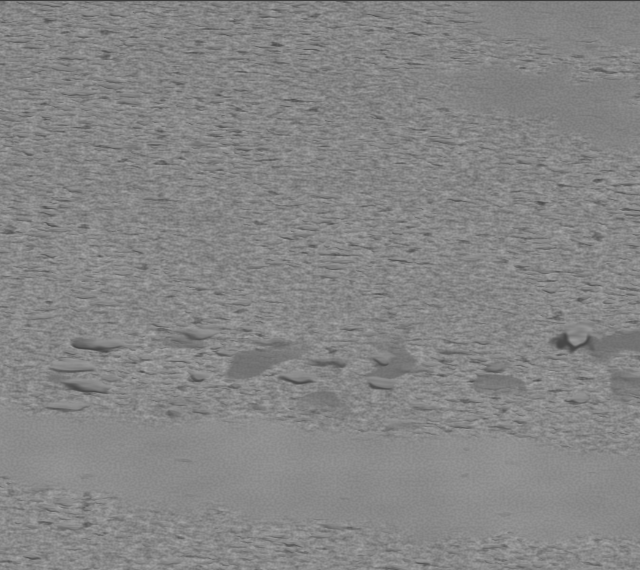
Give the GLSL for this texture, as a WebGL 2 fragment shader.

```glsl
#version 300 es
precision highp float;

// Grey rocky hillside: flat broken slabs with dark undersides, crossed by bands of fine sand.
// Stretched gradient noise makes the rubble, looped cell grids scatter the slabs,
// and soft masks lay the sand, the dark hollows and the rocky ledge.

uniform vec2 u_resolution;
out vec4 fragColor;

vec2 hash2(vec2 cell) {
  uvec2 k = uvec2(ivec2(floor(cell)) + 4096);
  uint n = k.x * 1597334677u ^ k.y * 3812015801u;
  n = (n ^ (n >> 15u)) * 2246822519u;
  n = (n ^ (n >> 13u)) * 3266489917u;
  n ^= n >> 16u;
  return vec2(n & 65535u, n >> 16u) / 65535.0;
}

float cornerSlope(vec2 cell, vec2 offset) {
  float angle = 6.2832 * hash2(cell).x;
  return dot(vec2(cos(angle), sin(angle)), offset);
}

float noise(vec2 p) {
  vec2 i = floor(p), f = p - i;
  vec2 w = f * f * f * (f * (f * 6.0 - 15.0) + 10.0);
  vec2 e = vec2(1, 0);
  return mix(mix(cornerSlope(i, f), cornerSlope(i + e, f - e), w.x),
             mix(cornerSlope(i + e.yx, f - e.yx), cornerSlope(i + 1.0, f - 1.0), w.x), w.y);
}

// Adds lit slabs with a shadow below each; far rows are drawn first.
float addSlabs(float tone, vec2 p, vec2 size, float density, float depth) {
  vec2 q = p / size;
  vec2 ragged = 0.22 * vec2(noise(q * 2.3), noise(q * 2.7 + 31.0));
  float soft = max(0.3, 4.0 / (size.y * u_resolution.y));
  for (int j = 1; j >= -1; j--)
    for (int i = -1; i <= 1; i++) {
      vec2 cell = floor(q) + vec2(i, j);
      vec2 place = hash2(cell), kind = hash2(cell + 517.0);
      float present = smoothstep(0.0, 0.1, density - kind.x);
      vec2 radius = vec2(0.22 + 0.35 * kind.y, 0.16 + 0.16 * place.y);
      vec2 d = q - cell - 0.15 - 0.7 * place + ragged;
      d.y += d.x * (place.x - 0.5) * 0.5;
      float body = 1.0 - smoothstep(1.0 - soft, 1.0 + soft, length(d / radius));
      vec2 under = (d + vec2(0.06, 0.2)) / (radius * vec2(0.9, 0.85));
      float shadow = 1.0 - smoothstep(1.0 - soft, 1.0 + soft, length(under));
      tone = mix(tone, 0.53 - depth, shadow * present * (0.5 + 0.5 * place.x));
      float face = 0.55 + 0.035 * d.y / radius.y + 0.07 * noise(q * vec2(2.0, 7.0));
      tone = mix(tone, face, body * present * 0.85);
    }
  return tone;
}

float ellipseMask(vec2 d, vec2 radius) {
  return 1.0 - smoothstep(0.6, 1.2, length(d / radius));
}

void main() {
  vec2 p = gl_FragCoord.xy / u_resolution.y;
  float wide = noise(p * vec2(4.0, 7.0)), rough = noise(p * vec2(14.0, 30.0) + 9.0);

  // Bedding dips slightly to the right, and rubble grows toward the viewer.
  vec2 bed = vec2(p.x, (p.y + 0.06 * p.x) * (0.9 + 0.15 * p.y));
  bed += vec2(0.008, 0.004) * vec2(noise(p * 17.0), noise(p * 21.0 + 50.0));

  // Sand: the long lower drift and the slopes at the upper right.
  float driftTop = 0.285 - 0.07 * p.x + 0.03 * wide + 0.02 * rough;
  float driftBase = 0.16 - 0.2 * p.x + 0.09 * p.x * p.x + 0.03 * rough;
  float drift = smoothstep(-0.015, 0.02, driftTop - p.y) * smoothstep(-0.015, 0.02, p.y - driftBase);
  vec2 ragged = 0.06 * vec2(wide, rough);
  vec2 slope = p - vec2(1.08, 0.8) + ragged;
  slope.y += 0.2 * slope.x;
  float upper = max(ellipseMask(slope, vec2(0.38, 0.06)),
                    ellipseMask(p - vec2(1.07, 0.98) + ragged, vec2(0.27, 0.08)));
  float sandMask = max(drift, 0.85 * upper);
  float grain = noise(p * vec2(210.0, 260.0));
  float sand = 0.545 + 0.045 * grain + 0.03 * wide + 0.02 * rough - 0.03 * upper;

  // Rubble: layered stretched noise with thin dark cracks.
  float coarse = noise(bed * vec2(45.0, 125.0));
  float fine = noise(bed * vec2(95.0, 215.0) + 70.0);
  float rock = 0.543 + 0.085 * coarse + 0.1 * fine + 0.07 * grain + 0.035 * wide + 0.03 * rough;
  float crack = smoothstep(0.2, 0.5, noise(bed * vec2(30.0, 115.0) + 140.0));
  rock -= 0.17 * crack * smoothstep(-0.35, 0.3, rough + wide);

  // Scattered slabs, denser in drifting clusters.
  float cluster = clamp(0.35 + 0.7 * wide + 0.5 * rough, 0.05, 0.8);
  rock = addSlabs(rock, bed, vec2(0.02, 0.0095), cluster, 0.14);
  rock = addSlabs(rock, bed + 3.7, vec2(0.038, 0.015), cluster * 0.5, 0.2);

  // Hollows of darker sand lie along the ledge, beneath its larger slabs.
  float ledge = exp(-pow((p.y - 0.345 - 0.05 * wide) / 0.055, 2.0));
  float hollow = ledge * smoothstep(0.16, 0.24, noise(p * vec2(8.0, 17.0) + 23.0));
  hollow = max(hollow, ellipseMask(p - vec2(1.09, 0.4) + ragged * 0.5, vec2(0.08, 0.025)));
  rock = mix(rock, 0.435 + 0.025 * grain, 0.9 * hollow);
  rock = addSlabs(rock, bed + 8.3, vec2(0.075, 0.034), 0.03 + 0.36 * ledge, 0.26);
  vec2 boulder = p - vec2(1.015, 0.415) + 0.022 * vec2(noise(p * 42.0), noise(p * 48.0 + 5.0));
  rock = mix(rock, 0.28, ellipseMask(boulder + vec2(0.008, 0.012), vec2(0.038, 0.02)));
  rock = mix(rock, 0.54 + 0.14 * coarse, ellipseMask(boulder, vec2(0.036, 0.018)));

  // Few pebbles rest on the drift; distant ground is a little dimmer.
  sand = addSlabs(sand, bed + 5.1, vec2(0.026, 0.012), 0.06, 0.12);
  float tone = mix(rock, sand, sandMask) - 0.018 * smoothstep(0.3, 1.0, p.y);
  tone = mix(tone, 0.24, smoothstep(0.997, 0.999, p.y));
  fragColor = vec4(vec3(clamp(tone, 0.16, 0.66)), 1.0);
}
```
